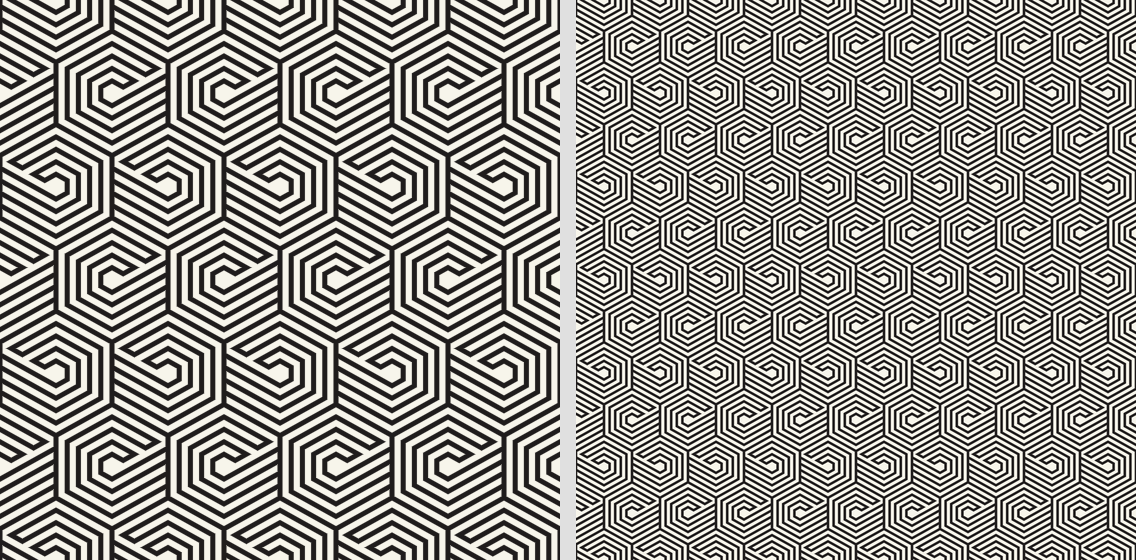
Left, the tile; right, the same tile 2 across and 2 down.
Write a WebGL 1 fragment shader that draws this pattern.

```glsl
precision highp float;
// Staggered hexagons filled with concentric line rings. The rings of each cell
// open on one side into a fan of parallel lines, with folded ends where they break.
// Hexagonal distances give the rings; every other row is mirrored left to right.

uniform vec2 u_resolution;

const vec2  REPEATS    = vec2(5.0, 3.0);  // cells across, row pairs down
const float RINGS      = 5.0;             // ring steps from centre to cell edge
const float HALF_WIDTH = 0.225;           // half the line width, in ring steps
const float SOFTNESS   = 0.75;            // edge ramp, in pixels each way
const vec3  PAPER      = vec3(0.97, 0.96, 0.92);
const vec3  INK        = vec3(0.12, 0.11, 0.11);
const float SQRT3      = 1.7320508;

// Offset from the nearest point of a grid with the given spacing.
vec2 wrapCentered(vec2 p, vec2 spacing) {
  return mod(p + 0.5 * spacing, spacing) - 0.5 * spacing;
}

// Signed distance to the line work of one cell, in ring steps.
float spiralCell(vec2 p) {
  float side = p.x;
  float rise = dot(p, vec2(0.5, 0.5 * SQRT3));
  float fall = dot(p, vec2(0.5, -0.5 * SQRT3));
  float slanted = max(abs(rise), abs(fall));
  float shell = max(abs(side), slanted);

  // Rings, replaced by the straight fan in the right-hand sector
  float level = side > slanted ? fall : shell;
  float nearest = max(1.0, floor(level + 0.5));
  float rings = abs(level - nearest) - HALF_WIDTH;

  // Cell outline
  float outline = abs(RINGS - shell) - HALF_WIDTH;

  // Folds joining rings 1 to 2 and 3 to 4, with pointed ends
  float along = abs(abs(rise - 0.5 * RINGS) - 1.0) - 0.5;
  float folds = max(abs(fall), along) - HALF_WIDTH;

  return min(min(rings, outline), folds);
}

void main() {
  vec2 uv = gl_FragCoord.xy / u_resolution;

  // Two interleaved grids of cell centres, in ring steps
  vec2 spacing = 2.0 * RINGS * vec2(1.0, SQRT3);
  vec2 p = uv * REPEATS * spacing;
  vec2 mirrored = wrapCentered(p - vec2(0.5 * spacing.x, 0.0), spacing);
  vec2 plain = wrapCentered(p - vec2(0.0, 0.5 * spacing.y), spacing);
  vec2 cell = dot(plain, plain) < dot(mirrored, mirrored)
            ? plain : vec2(-mirrored.x, mirrored.y);

  float ramp = SOFTNESS * REPEATS.x * spacing.x / u_resolution.x;
  float paper = smoothstep(-ramp, ramp, spiralCell(cell));
  gl_FragColor = vec4(mix(INK, PAPER, paper), 1.0);
}
```
